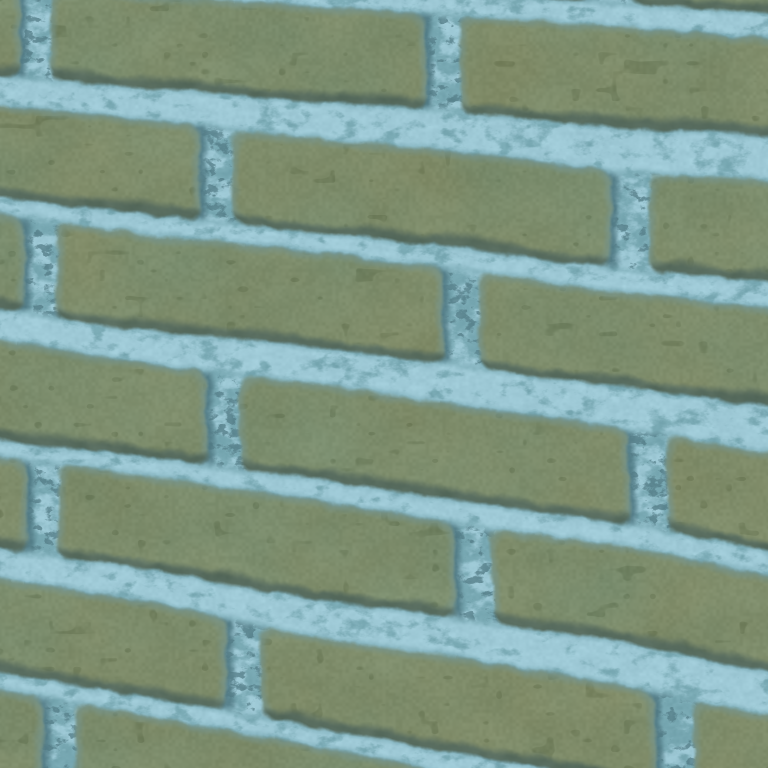
Reproduce this texture procedurally as a Shadertoy shader.

```glsl
// Painted brick wall seen at a slant: six courses of olive bricks in running bond,
// with raised pale blue mortar. Bed joints fan out to the right; distances to the
// nearest bed and head joint drive the mortar, the shadows and the worn edges.

const vec3 BRICK        = vec3(0.49, 0.55, 0.42);
const vec3 BRICK_EDGE   = vec3(0.46, 0.58, 0.55);
const vec3 SHADOW       = vec3(0.33, 0.41, 0.36);
const vec3 MORTAR_LIGHT = vec3(0.62, 0.79, 0.84);
const vec3 MORTAR_MID   = vec3(0.47, 0.66, 0.70);
const vec3 MORTAR_DARK  = vec3(0.31, 0.47, 0.51);

float hash(vec2 p) {
    vec3 q = fract(vec3(p.xyx) * 0.1031);
    q += dot(q, q.yzx + 33.33);
    return fract((q.x + q.y) * q.z);
}

float noise(vec2 p) {
    vec2 i = floor(p), f = fract(p);
    f = f * f * (3.0 - 2.0 * f);
    return mix(mix(hash(i), hash(i + vec2(1, 0)), f.x),
               mix(hash(i + vec2(0, 1)), hash(i + vec2(1, 1)), f.x), f.y);
}

float fbm(vec2 p) {
    float sum = 0.0, amp = 0.53;
    for (int i = 0; i < 4; i++) {
        sum += amp * noise(p);
        p = mat2(1.6, 1.2, -1.2, 1.6) * p + 17.3;
        amp *= 0.5;
    }
    return sum;
}

float smoothMin(float a, float b, float k) {
    float h = max(k - abs(a - b), 0.0) / k;
    return min(a, b) - 0.25 * h * h * k;
}

// Height in courses, counted downwards; x is the height of one course.
vec2 courseCoord(vec2 p) {
    float size = 0.1531 + 0.0195 * p.x;
    return vec2(size, (p.y - 0.1198 - 0.0893 * p.x) / size);
}

// Signed horizontal distance to the nearest head joint of a course.
float headDistance(float x, float row) {
    float brickLength = 0.536 + 0.0052 * row;
    float stagger = 0.44 * (1.0 - mod(row, 2.0));
    float u = (x - 0.047 - 0.0052 * row) / brickLength - stagger;
    float column = round(u);
    float jitter = 0.014 * (hash(vec2(row + 9.0, column + 5.0)) - 0.5);
    return (u - column) * brickLength - jitter;
}

void mainImage(out vec4 fragColor, in vec2 fragCoord) {
    vec2 p = fragCoord / iResolution.xy;
    p.y = 1.0 - p.y;
    float soft = max(0.0035, 1.2 / iResolution.y);

    // Uneven joints: a slow bow plus a crumbly edge
    vec2 bow = vec2(noise(p * 6.0 + 3.0), noise(p * 5.0 + 41.0)) - 0.5;
    vec2 crumble = vec2(fbm(p * 48.0), fbm(p * 44.0 + 70.0)) - 0.5;
    vec2 q = p + 0.010 * bow + 0.009 * crumble;

    // Joint distances, beds alternating between thick and thin
    vec2 course = courseCoord(q);
    float bed = round(course.y);
    float row = floor(course.y);
    float bedSide = (course.y - bed) * course.x;
    float bedHalf = (0.0195 + 0.0055 * cos(3.14159 * bed)) * (0.8 + 0.4 * p.x);
    float headHalf = 0.020 + 0.006 * p.x;
    float headSide = headDistance(q.x, row);
    float bedDist = abs(bedSide) - bedHalf;
    float headDist = abs(headSide) - headHalf;
    float mortarDist = smoothMin(bedDist, headDist, 0.018);

    // Brick faces: faint mottling and fine grain
    float mottle = fbm(p * vec2(14.0, 22.0) + 8.0) - 0.5;
    float grain = noise(p * 230.0) - 0.5;
    vec3 color = BRICK + 0.05 * mottle + 0.035 * grain;
    color += vec3(0.02, -0.005, -0.02) * (fbm(p * 9.0 + 90.0) - 0.5) * 2.0;
    float pit = smoothstep(0.83, 0.93, noise(p * vec2(60.0, 85.0) + 12.0));
    color -= 0.05 * pit;
    color = mix(color, BRICK_EDGE, 0.75 * (1.0 - smoothstep(0.0, 0.013, mortarDist)));

    // Dark recess along the bottom of each brick
    float reach = 0.013 + 0.010 * (noise(p * vec2(20.0, 12.0) + 55.0) - 0.3);
    float recess = (1.0 - smoothstep(0.4 * reach, reach + 0.004, bedDist))
                 * step(bedSide, 0.0);
    color = mix(color, SHADOW + 0.08 * crumble.x, 0.92 * recess);

    // Mortar: bright beds, duller and rougher heads
    float lumps = fbm(p * vec2(55.0, 80.0) + 20.0);
    float speck = fbm(p * vec2(80.0, 115.0) + 130.0);
    vec3 bedColor = mix(MORTAR_MID, MORTAR_LIGHT, smoothstep(0.18, 0.50, lumps));
    bedColor = mix(bedColor, MORTAR_MID, 0.6 * smoothstep(-0.009, 0.0, bedDist));
    vec3 headColor = mix(MORTAR_MID, MORTAR_LIGHT, smoothstep(0.38, 0.72, lumps));
    headColor = mix(headColor, MORTAR_DARK, 0.75 * smoothstep(0.53, 0.70, speck));
    float leftRim = 1.0 - smoothstep(0.002, 0.014, headSide + headHalf);
    headColor = mix(headColor, MORTAR_DARK, 0.85 * leftRim);
    float inBed = 1.0 - smoothstep(-0.004, 0.008, bedDist);
    vec3 mortar = mix(headColor, bedColor, inBed) + 0.05 * (speck - 0.5) + 0.03 * grain;

    color = mix(color, mortar, 1.0 - smoothstep(-soft, soft, mortarDist));
    fragColor = vec4(clamp(color, 0.0, 1.0), 1.0);
}
```
